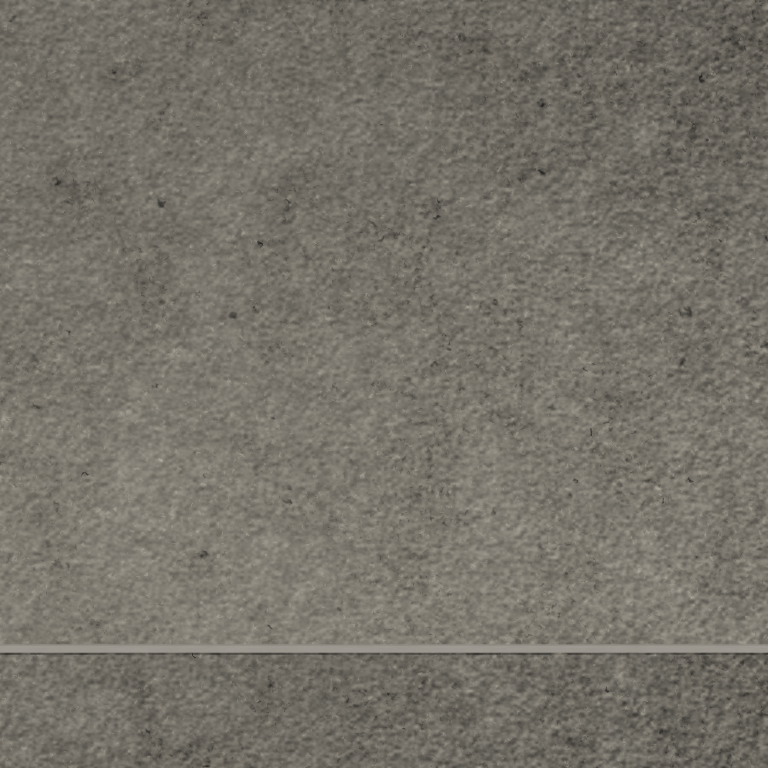
Give the GLSL for this texture, as a Shadertoy shader.

```glsl
// Worn grey-brown concrete slabs, split by one pale horizontal joint near the bottom.

vec2 hash2(vec2 p) {
    vec3 q = fract(p.xyx * vec3(0.1031, 0.1030, 0.0973));
    q += dot(q, q.yzx + 33.33);
    return fract((q.xx + q.yz) * q.zy);
}

float valueNoise(vec2 p) {
    vec2 i = floor(p), f = fract(p);
    f = f * f * (3.0 - 2.0 * f);
    return mix(mix(hash2(i).x, hash2(i + vec2(1, 0)).x, f.x),
               mix(hash2(i + vec2(0, 1)).x, hash2(i + vec2(1, 1)).x, f.x), f.y);
}

float fbm(vec2 p) {
    float sum = 0.0, weight = 0.5;
    for (int i = 0; i < 4; i++) {
        sum += weight * (valueNoise(p) - 0.5);
        p = mat2(1.6, 1.2, -1.2, 1.6) * p + 7.3;
        weight *= 0.6;
    }
    return sum;
}

// Cellular scatter of small, randomly turned ragged spots; amount is the filled share of cells.
float flecks(vec2 p, float amount) {
    p += 0.55 * vec2(valueNoise(p * 3.1), valueNoise(p * 3.1 + 40.0));
    vec2 cell = floor(p);
    float cover = 0.0;
    for (int y = -1; y <= 1; y++)
    for (int x = -1; x <= 1; x++) {
        vec2 id = cell + vec2(x, y);
        vec2 pick = hash2(id + 17.0);
        vec2 d = p - id - hash2(id);
        float turn = 6.2832 * pick.y;
        d = mat2(cos(turn), -sin(turn), sin(turn), cos(turn)) * d;
        float size = mix(0.22, 0.65, hash2(id + 51.0).x);
        float fleck = 1.0 - smoothstep(0.1, 1.0, length(d * vec2(1.0, 1.7)) / size);
        cover = max(cover, fleck * step(pick.x, amount) * (0.4 + 0.6 * hash2(id + 83.0).y));
    }
    return cover;
}

void mainImage(out vec4 fragColor, in vec2 fragCoord) {
    vec2 uv = fragCoord / iResolution.y;
    float pixel = 1.0 / iResolution.y;
    float fromJoint = uv.y - 0.1556;
    float upper = step(0.0, fromJoint);
    vec2 p = uv + vec2(3.0, 5.0 + 4.0 * upper);

    // Broad tone: the upper slab darkens upward and to the right
    float tone = mix(0.425, 0.491 - 0.068 * smoothstep(0.2, 1.0, uv.y), upper);
    tone -= 0.024 * smoothstep(0.55, 1.0, uv.x);
    tone += 0.006 * sin(5.0 * p.x + 2.0 * sin(4.0 * p.y)) * sin(6.0 * p.y + 1.0);

    // Cloudy mottling, then grain down to the finest scale
    float stain = fbm(p * 11.0);
    float rough = 0.85 + 0.3 * smoothstep(0.3, 1.0, uv.x) + 0.2 * (1.0 - upper);
    tone += 0.055 * stain + 0.07 * fbm(p * vec2(38.0, 44.0));
    tone += rough * 0.13 * fbm(p * vec2(105.0, 130.0));
    tone += rough * 0.085 * (valueNoise(p * vec2(225.0, 270.0)) - 0.5);

    // Relief from the slope of the grain, lit from above
    vec2 g = p * vec2(150.0, 190.0);
    tone += rough * 0.08 * (valueNoise(g) - valueNoise(g + vec2(-0.4, 0.8)));

    // Ragged dark pits, denser in the stained areas and to the right
    float wear = smoothstep(-0.2, 0.2, -stain + 0.2 * (uv.x - 0.5));
    tone -= 0.12 * wear * flecks(p * 110.0, 0.4);
    tone -= 0.10 * wear * flecks(p * 58.0 + 9.0, 0.22);
    tone -= 0.22 * flecks(p * 70.0 + 31.0, 0.012);
    tone -= 0.07 * wear * smoothstep(0.12, 0.32, fbm(p * 62.0 + 5.0));

    // Pale grit
    tone += 0.09 * flecks(p * 120.0 + 57.0, 0.22);
    tone += 0.08 * flecks(p * 72.0 + 73.0, 0.06);

    vec3 warmth = vec3(1.035, 1.0, 0.922) + 0.012 * stain * vec3(-1, 0, 1);
    vec3 color = tone * warmth;

    // Joint with a broken thin shadow on its lower side
    float shadow = 1.0 - smoothstep(0.0008, 0.0022, abs(fromJoint + 0.0066));
    color *= 1.0 - shadow * (0.1 + 0.35 * valueNoise(p * vec2(90.0, 1.0)));
    vec3 grout = vec3(0.61, 0.595, 0.565) + 0.03 * fbm(p * vec2(40.0, 90.0));
    grout -= 0.05 * smoothstep(0.0025, 0.0045, fromJoint);
    float edge = abs(fromJoint) - 0.0055;
    color = mix(color, grout, 1.0 - smoothstep(-pixel, pixel, edge));

    fragColor = vec4(color, 1.0);
}
```
